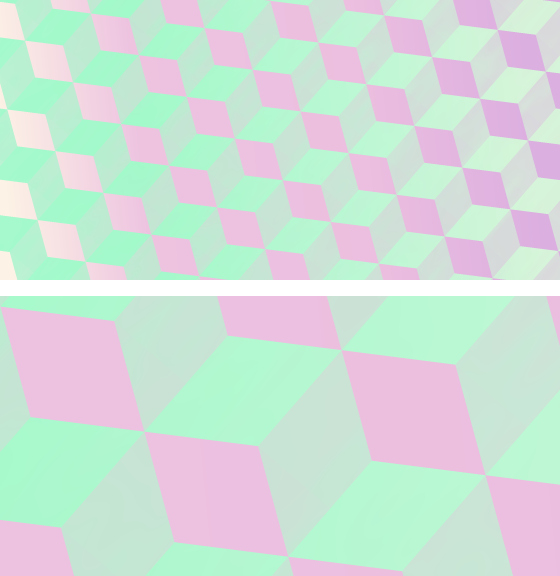
Top: the whole. Bottom: its middle third, enlarged.
A WebGL 1 fragment shader for this pattern:

```glsl
precision highp float;

uniform vec2 u_resolution;

// Lattice, in units of the canvas height
const vec2 ORIGIN = vec2(0.8385, 0.5052);
const vec2 EDGE_A = vec2(0.1354, -0.0173);
const vec2 EDGE_B = vec2(0.0360, -0.1316);

// Colour drift across the canvas
const vec3 STOPS = vec3(0.25, 0.65, 0.95);
const float DRIFT_TILT = 0.05;

// Wear
const float STREAK_LENGTH = 0.6;
const float STREAK_DENSITY = 4.5;
const float GREEN_WEAR = 0.30;
const float GREY_WEAR = 0.45;
const float GREY_SHADING = 0.30;

const int AA = 4; // samples per pixel side

float hash(vec2 p) {
  p = fract(p * vec2(0.1031, 0.1137));
  p += dot(p, p.yx + 33.33);
  return fract((p.x + p.y) * p.x * 17.0);
}

float noise(vec2 p) {
  vec2 i = floor(p);
  vec2 f = fract(p);
  f = f * f * (3.0 - 2.0 * f);
  float low = mix(hash(i), hash(i + vec2(1.0, 0.0)), f.x);
  float high = mix(hash(i + vec2(0.0, 1.0)), hash(i + 1.0), f.x);
  return mix(low, high, f.y);
}

// Four colours blended from left to right
vec3 ramp(float u, vec3 c0, vec3 c1, vec3 c2, vec3 c3) {
  vec3 c = mix(c0, c1, clamp(u / STOPS.x, 0.0, 1.0));
  c = mix(c, c2, clamp((u - STOPS.x) / (STOPS.y - STOPS.x), 0.0, 1.0));
  return mix(c, c3, clamp((u - STOPS.y) / (STOPS.z - STOPS.y), 0.0, 1.0));
}

// Coordinates along the two edges of a pink face
vec2 toLattice(vec2 p) {
  vec2 d = p - ORIGIN;
  float area = EDGE_A.x * EDGE_B.y - EDGE_A.y * EDGE_B.x;
  return vec2(d.x * EDGE_B.y - d.y * EDGE_B.x,
              EDGE_A.x * d.y - EDGE_A.y * d.x) / area;
}

// Which cube face holds q: x pink, y green, z grey
vec3 faceMask(vec2 q) {
  vec2 cell = floor(q);
  vec2 f = q - cell;
  float kind = mod(cell.x - cell.y + 0.5, 3.0);
  if (kind < 1.0) return vec3(1.0, 0.0, 0.0);
  float upper = step(1.0, f.x + f.y);
  float green = kind < 2.0 ? upper : 1.0 - upper;
  return vec3(0.0, green, 1.0 - green);
}

void main() {
  vec2 p = gl_FragCoord.xy / u_resolution.y;
  vec2 q = toLattice(p);
  float u = gl_FragCoord.x / u_resolution.x + DRIFT_TILT * (p.y - 0.5);

  // Face coverage, averaged over the pixel
  vec3 cover = vec3(0.0);
  for (int j = 0; j < AA; j++) {
    for (int i = 0; i < AA; i++) {
      vec2 offset = (vec2(float(i), float(j)) + 0.5) / float(AA) - 0.5;
      cover += faceMask(toLattice(p + offset / u_resolution.y));
    }
  }
  cover /= float(AA * AA);

  vec3 pink = ramp(u, vec3(0.99, 0.95, 0.90), vec3(0.93, 0.765, 0.88),
                   vec3(0.925, 0.745, 0.875), vec3(0.86, 0.685, 0.88));
  vec3 green = ramp(u, vec3(0.64, 0.98, 0.80), vec3(0.63, 0.98, 0.79),
                    vec3(0.735, 0.975, 0.83), vec3(0.84, 0.96, 0.85));
  vec3 grey = ramp(u, vec3(0.71, 0.95, 0.82), vec3(0.75, 0.91, 0.82),
                   vec3(0.80, 0.89, 0.84), vec3(0.85, 0.855, 0.86));
  vec3 blush = mix(grey, pink, 0.25);

  // Brushed streaks along the slanted edges, over soft clouds
  float along = q.x - q.y;
  float across = q.x + q.y;
  float streak = noise(vec2(along * STREAK_LENGTH, across * STREAK_DENSITY) + 80.0);
  float cloud = noise(p * 4.0 + 20.0);
  float wear = 0.5 * (streak + cloud);

  // Grey faces deepen away from their pink neighbour
  float depth = fract((along - 1.0) / 3.0);
  vec3 greyFace = mix(grey, blush, GREY_SHADING * depth);
  greyFace = mix(greyFace, wear < 0.5 ? green : blush, GREY_WEAR * abs(2.0 * wear - 1.0));
  vec3 greenFace = mix(green, grey, GREEN_WEAR * wear * wear);

  vec3 color = cover.x * pink + cover.y * greenFace + cover.z * greyFace;
  gl_FragColor = vec4(color, 1.0);
}
```
